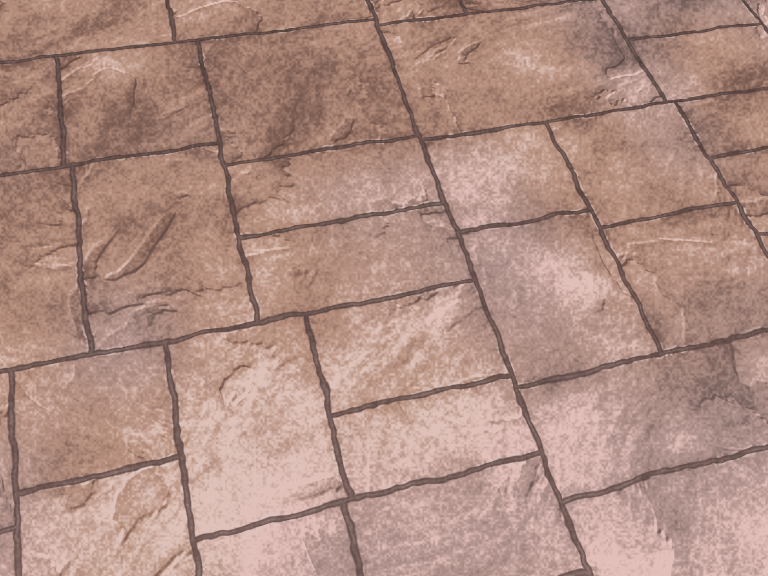
Give the GLSL for this texture, as a WebGL 2 fragment shader.

```glsl
#version 300 es
precision highp float;
// Stamped stone paving in perspective: rectangular slabs, dark joints, flaky slate relief.
uniform vec2 u_resolution;
out vec4 fragColor;

float hash(vec2 p) {
    vec3 q = fract(p.xyx * 0.1031);
    q += dot(q, q.yzx + 33.33);
    return fract((q.x + q.y) * q.z);
}

float noise(vec2 p) {
    vec2 cell = floor(p), f = fract(p);
    f = f * f * (3.0 - 2.0 * f);
    return mix(mix(hash(cell), hash(cell + vec2(1, 0)), f.x),
               mix(hash(cell + vec2(0, 1)), hash(cell + vec2(1, 1)), f.x), f.y);
}

float fbm(vec2 p) {
    float sum = 0.0, amp = 0.52;
    for (int i = 0; i < 6; i++) {
        sum += amp * noise(p);
        p = mat2(1.6, 1.2, -1.2, 1.6) * p + 7.3;
        amp *= 0.49;
    }
    return sum;
}

// Splits the floor again and again; returns the distance to the joint and the slab id.
vec2 slab(vec2 p) {
    vec2 lo = vec2(-0.1, -0.5), hi = vec2(1.0, 0.5);
    float id = 1.0;
    for (int i = 0; i < 8; i++) {
        vec2 size = hi - lo;
        float area = size.x * size.y;
        if (area < 0.022 || (area < 0.065 && hash(vec2(id, 3.0)) < 0.28)) break;
        float ratio = mix(0.37, 0.63, hash(vec2(id, 17.0)));
        bool across = size.y * mix(0.65, 1.5, hash(vec2(id, 41.0))) > size.x;
        vec2 cut = lo + size * ratio;
        bool upper = across ? p.y > cut.y : p.x > cut.x;
        if (across) {
            if (upper) lo.y = cut.y; else hi.y = cut.y;
        } else {
            if (upper) lo.x = cut.x; else hi.x = cut.x;
        }
        id = id * 2.0 + (upper ? 1.0 : 0.0);
    }
    vec2 gap = min(p - lo, hi - p);
    return vec2(min(gap.x, gap.y), id);
}

// Layered stone: x is the raw level, y the height with sharp ledges.
vec2 relief(vec2 p, float id) {
    float a = 6.283 * hash(vec2(id, 5.0));
    vec2 q = mat2(cos(a), sin(a), -sin(a), cos(a)) * p * vec2(8.0, 11.0) + id * vec2(3.7, 1.9);
    q += 0.7 * vec2(noise(q * 1.3 + 11.0), noise(q * 1.3 + 47.0));
    float level = 5.0 * fbm(q);
    return vec2(level, floor(level) + smoothstep(0.0, 0.07, fract(level)));
}

void main() {
    vec2 uv = gl_FragCoord.xy / u_resolution.y;
    uv.y = 1.0 - uv.y;

    // Perspective onto the floor plane
    float depth = uv.y + 1.788 - 0.1583 * (uv.x + 0.052);
    vec2 p = vec2(uv.x + 0.052, 1.4 * (uv.y + 0.1645 * uv.x - 0.434)) / depth;
    float pixel = 1.0 / (u_resolution.y * depth);

    // Slabs with slightly wavering edges
    vec2 waver = vec2(noise(p * 45.0), noise(p * 45.0 + 31.0)) - 0.5;
    vec2 chips = vec2(noise(p * 170.0), noise(p * 170.0 + 53.0)) - 0.5;
    vec2 tile = slab(p + 0.004 * waver + 0.0018 * chips);
    float gap = tile.x, id = tile.y;

    // Relief lit from one side, with ledges that fade in and out
    vec2 here = relief(p, id);
    vec2 beside = relief(p + vec2(0.0012, 0.0026), id);
    float ledgeMask = smoothstep(0.3, 0.65, noise(p * 11.0 + id * 2.3));
    float slope = clamp(here.x - beside.x, -0.25, 0.25);
    float ledge = clamp(here.y - beside.y, -1.0, 1.0) * ledgeMask;
    float hollow = smoothstep(0.55, 1.0, fract(here.x)) * ledgeMask;

    // Surface tone: light falloff, slab tint, stains and grain
    float stain = fbm(p * 14.0 + 80.0);
    float grain = noise(uv * 260.0) * 0.6 + noise(uv * 120.0 + 9.0) * 0.4;
    float tone = 0.62 + 0.46 * (uv.y - 0.5) + 0.08 * (uv.x - 0.67);
    tone += 0.16 * (hash(vec2(id, 71.0)) - 0.5) + 1.1 * (stain - 0.5);
    tone += 0.65 * (grain - 0.5) + 0.9 * slope - 0.24 * hollow;
    tone += ledge > 0.0 ? 0.24 * ledge : 0.5 * ledge;
    tone -= 0.22 * exp(-max(gap, 0.0) / 0.006);

    vec3 color = mix(vec3(0.50, 0.375, 0.335), vec3(0.71, 0.555, 0.485), smoothstep(-0.1, 0.6, tone));
    color = mix(color, vec3(0.87, 0.76, 0.725), smoothstep(0.5, 1.15, tone));
    color *= 1.0 + 0.35 * min(tone, 0.0);

    // Cooler, greyer bloom toward the near right
    float bloom = smoothstep(0.3, 1.0, 0.4 * uv.x + 0.6 * uv.y + 0.8 * (noise(p * 9.0 + 23.0) - 0.5));
    float luma = dot(color, vec3(0.3, 0.59, 0.11));
    color = mix(color, luma * vec3(1.135, 0.945, 0.92), 0.85 * bloom);

    // Joints: dark groove, worn middle, pale mineral crust on the rim
    float groove = 1.0 - smoothstep(0.0024 - pixel, 0.0024 + pixel, gap);
    float worn = 1.0 - smoothstep(0.0, 0.0012 + pixel, gap);
    vec3 mortar = mix(vec3(0.37, 0.285, 0.27), vec3(0.50, 0.42, 0.405), worn * noise(p * 60.0 + 5.0));
    mortar *= 0.85 + 0.25 * uv.y + 0.3 * (grain - 0.5);
    float rim = smoothstep(0.0018, 0.003, gap) * (1.0 - smoothstep(0.003, 0.0052, gap));
    float crust = smoothstep(0.5, 0.8, noise(p * 38.0 + 61.0)) * smoothstep(0.3, 0.7, grain);
    color = mix(color, mortar, 0.9 * groove);
    color = mix(color, vec3(0.86, 0.79, 0.77), 0.6 * rim * crust);

    fragColor = vec4(clamp(color, 0.0, 1.0), 1.0);
}
```
